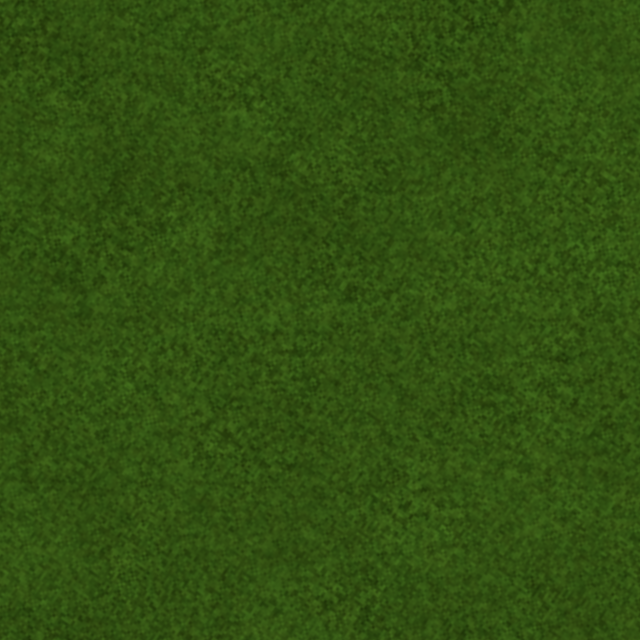
This texture is drawn by a Shadertoy shader. Its source:

```glsl
// Dense short green turf: soft fine grain with faint broad mottling.

#define GRAIN_SCALE 225.0     // finest tufts across the canvas
#define TUFT_SCALE 128.0      // slightly larger tufts
#define CLUMP_SCALE 46.0      // loose clumps
#define PATCH_SCALE 8.0       // broad mottling
#define GRAIN_AMOUNT 0.52
#define TUFT_AMOUNT 0.38
#define CLUMP_AMOUNT 0.13
#define PATCH_AMOUNT 0.15
#define MEAN_SHADE 0.47
#define HUE_DRIFT 0.010
#define DARK_GREEN vec3(0.160, 0.260, 0.050)
#define LIGHT_GREEN vec3(0.230, 0.370, 0.090)

// Sine-free hash, from a cell to 0..1
float hash(vec2 cell) {
    vec3 p = fract(vec3(cell.xyx) * 0.1031);
    p += dot(p, p.yzx + 33.33);
    return fract((p.x + p.y) * p.z);
}

// Smooth value noise, from -1 to 1
float noise(vec2 p) {
    vec2 cell = floor(p);
    vec2 f = fract(p);
    vec2 blend = f * f * (3.0 - 2.0 * f);
    float low = mix(hash(cell), hash(cell + vec2(1, 0)), blend.x);
    float high = mix(hash(cell + vec2(0, 1)), hash(cell + vec2(1, 1)), blend.x);
    return 2.0 * mix(low, high, blend.y) - 1.0;
}

vec2 rotate(vec2 p, float angle) {
    float c = cos(angle), s = sin(angle);
    return vec2(c * p.x - s * p.y, s * p.x + c * p.y);
}

// Each layer is turned and shifted so that no lattice direction shows
float layer(vec2 uv, float scale, float angle) {
    return noise(rotate(uv, angle) * scale + 37.0 * angle + 400.0);
}

void mainImage(out vec4 fragColor, in vec2 fragCoord) {
    vec2 uv = fragCoord / iResolution.y;

    // Fine blades, stronger in some areas than in others
    float grain = GRAIN_AMOUNT * layer(uv, GRAIN_SCALE, 0.6)
                + TUFT_AMOUNT * layer(uv, TUFT_SCALE, 1.1);
    grain *= 1.0 + 0.25 * layer(uv, PATCH_SCALE * 1.6, 0.3);

    // Broad variation
    float mottling = CLUMP_AMOUNT * layer(uv, CLUMP_SCALE, 0.9)
                   + PATCH_AMOUNT * layer(uv, PATCH_SCALE, 0.4);

    // Shade and a slight drift between olive and pure green
    float shade = MEAN_SHADE + grain + mottling;
    vec3 turf = mix(DARK_GREEN, LIGHT_GREEN, shade);
    turf.r += HUE_DRIFT * layer(uv, CLUMP_SCALE * 1.7, 1.4);

    fragColor = vec4(clamp(turf, 0.0, 1.0), 1.0);
}
```
